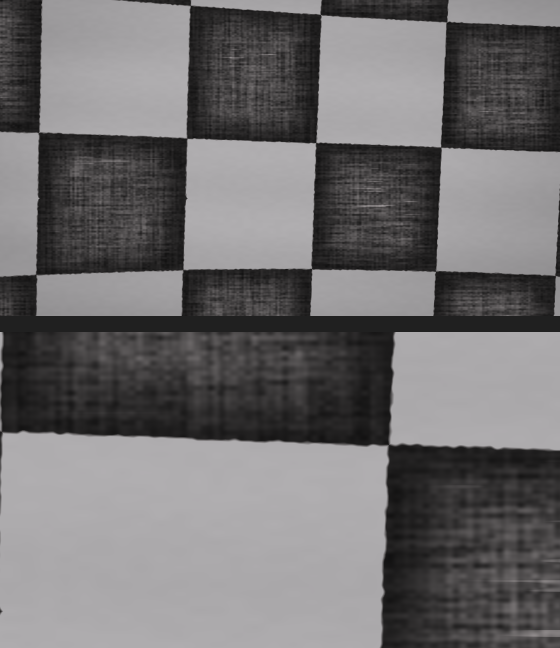
Top: the whole. Bottom: its middle third, enlarged.
Reproduce this pattern procedurally as a Shadertoy shader.

```glsl
float hash(vec2 p) {
    vec3 q = fract(vec3(p.xyx) * 0.1031);
    q += dot(q, q.yzx + 33.33);
    return fract((q.x + q.y) * q.z);
}

float noise(vec2 p) {
    vec2 i = floor(p), f = fract(p);
    f = f * f * (3.0 - 2.0 * f);
    return mix(mix(hash(i), hash(i + vec2(1, 0)), f.x),
               mix(hash(i + vec2(0, 1)), hash(i + vec2(1, 1)), f.x), f.y);
}

// Column coordinate: leaning edges that close up towards the right.
float columnCoord(vec2 p) {
    float s = p.x + p.y * (0.016 + 0.021 * p.x) - 0.604;
    return s < 0.0 ? s * 2.119 : s * (2.372 + 0.105 * s);
}

// Row coordinate: bowed edges, measured downwards.
float rowCoord(vec2 p) {
    float upper = -0.0345 + p.x * (0.098 - 0.017 * p.x);
    float middle = 0.416 + 0.0365 * p.x;
    float lower = 0.852 + 0.030 * (p.x - 0.9) * (p.x - 0.9);
    float height = p.y < middle ? middle - upper : lower - middle;
    return (p.y - middle) / height;
}

// Smooth paper with soft rolls and dim corners.
float paperTone(vec2 p) {
    vec2 fromCentre = (p - vec2(0.85, 0.45)) * vec2(0.6, 1.0);
    float dim = smoothstep(0.25, 0.75, length(fromCentre));
    float rolls = 0.010 * cos(p.y * 28.0 - p.x * 1.3);
    float grain = 0.012 * (noise(p * vec2(50.0, 110.0)) - 0.5);
    return 0.677 - 0.10 * dim + rolls + grain;
}

// Worn ink: crossed streaks, denser at the rim, different in each cell.
float inkTone(vec2 p, vec2 local, vec2 cell) {
    float seed = hash(cell + 17.0);
    vec2 q = p + seed * 7.0;
    vec2 rim = min(local, 1.0 - local);
    float wear = smoothstep(0.0, 0.28, rim.x) * smoothstep(-0.04, 0.25, rim.y);
    wear *= 0.8 + 0.4 * noise(local * 2.5 + seed * 31.0);
    wear *= 1.15 - 0.3 * local.x;

    float weft = noise(q * vec2(14.0, 170.0)) - 0.5;
    float warp = noise(q * vec2(150.0, 9.0)) - 0.5;
    float grain = noise(q * vec2(130.0, 190.0)) - 0.5;
    float weave = weft * mix(0.17, 0.11, seed) + warp * mix(0.07, 0.14, seed) + grain * 0.11;
    float scratch = smoothstep(0.84, 0.97, noise(q * vec2(9.0, 190.0)));
    scratch *= smoothstep(0.45, 0.75, noise(q * vec2(4.0, 11.0) + 5.0));
    return 0.115 + 0.155 * wear + weave * (0.35 + 0.75 * wear) + 0.17 * scratch * wear;
}

void mainImage(out vec4 fragColor, in vec2 fragCoord) {
    vec2 p = fragCoord / iResolution.y;
    p.y = 1.0 - p.y;

    // Ragged borders and a small slip across the left columns.
    vec2 ragged = vec2(noise(p * 130.0), noise(p * 130.0 + 40.0)) - 0.5;
    float slip = 0.006 * exp(-abs(p.y - 0.628) / 0.006) * (1.0 - smoothstep(0.6, 0.8, p.x));
    vec2 bent = p + 0.003 * ragged - vec2(slip, 0.0);

    vec2 board = vec2(columnCoord(bent), rowCoord(bent));
    vec2 cell = floor(board);
    vec2 local = board - cell;
    bool inked = mod(cell.x + cell.y, 2.0) > 0.5;

    // Signed distance to the nearest border, positive inside ink.
    vec2 rim = min(local, 1.0 - local) * 0.42;
    float border = min(rim.x, rim.y) * (inked ? 1.0 : -1.0);
    float soft = max(1.0 / iResolution.y, 0.002);
    float coverage = smoothstep(-soft, soft, border + 0.0008);

    float tone = mix(paperTone(p), inkTone(p, local, cell), coverage);
    vec3 tint = mix(vec3(1.0, 0.988, 1.0), vec3(1.02, 0.985, 0.99), coverage);
    fragColor = vec4(clamp(tone * tint, 0.0, 1.0), 1.0);
}
```
